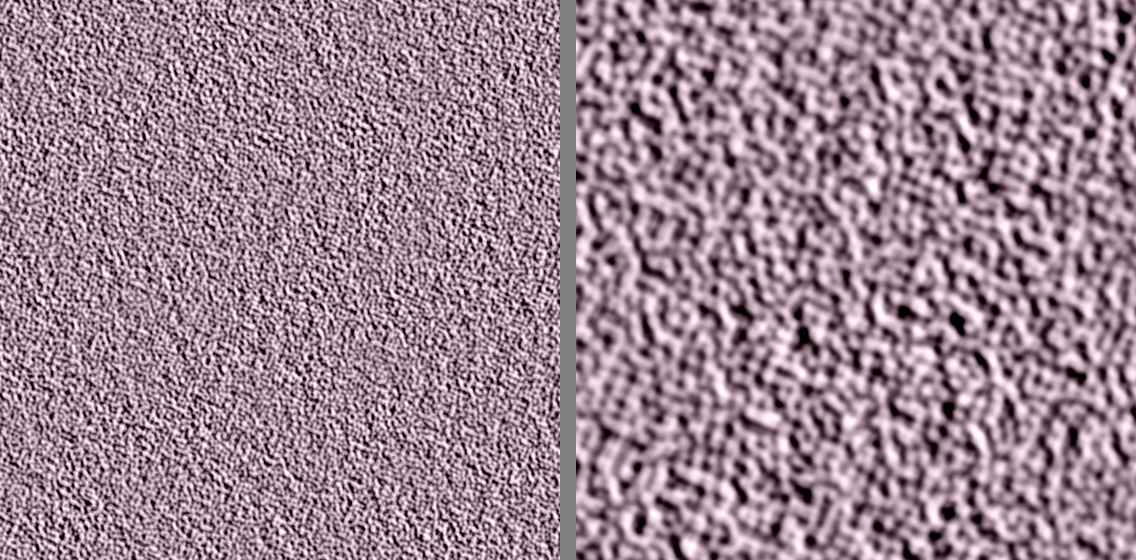
Left: the whole. Right: its middle third, enlarged.
Write a Shadertoy shader that draws this texture.

```glsl
// Fine mauve plaster: small rough grains lit by a low raking light.
// The height is a sum of rotated gradient-noise octaves; its slope along the
// light, plus the grain height for dark cavities, becomes a tinted tone.

#define LIGHT_ANGLE   0.42    // radians above the horizontal
#define EMBOSS_STEP   0.0017  // half width of the slope probe
#define COARSE_FREQ   32.0    // cells per canvas
#define MEDIUM_FREQ   70.0
#define GRAIN_FREQ    122.0
#define SLOPE_GAIN    1.42    // share of the raking light
#define CAVITY_GAIN   2.40    // share of bright tops and dark pits
#define MID_TONE      0.634
#define CONTRAST      0.212
#define SHADOW_BIAS   0.021   // deepens shadows, softens highlights
#define PATCHINESS    0.35    // slow variation of roughness

const vec3 MAUVE_TINT = vec3(0.0, -0.09, -0.045);

// Integer hash of a lattice cell to a unit gradient
vec2 cellGradient(ivec2 cell) {
    uvec2 q = uvec2(cell + 4096) * uvec2(1597u, 3571u);
    uint n = q.x ^ (q.y << 7);
    n = (n ^ (n >> 15)) * 739397u;
    n = (n ^ (n >> 13)) * 277803u;
    n = (n ^ (n >> 16)) * 951275u;
    float angle = 6.28319 * float((n >> 8) & 65535u) / 65536.0;
    return vec2(cos(angle), sin(angle));
}

float gradientNoise(vec2 p) {
    ivec2 cell = ivec2(floor(p));
    vec2 f = fract(p);
    vec2 w = f * f * f * (f * (f * 6.0 - 15.0) + 10.0);
    float a = dot(cellGradient(cell), f);
    float b = dot(cellGradient(cell + ivec2(1, 0)), f - vec2(1.0, 0.0));
    float c = dot(cellGradient(cell + ivec2(0, 1)), f - vec2(0.0, 1.0));
    float d = dot(cellGradient(cell + ivec2(1, 1)), f - vec2(1.0, 1.0));
    return mix(mix(a, b, w.x), mix(c, d, w.x), w.y);
}

vec2 rotate(vec2 p, float angle) {
    float c = cos(angle), s = sin(angle);
    return vec2(c * p.x - s * p.y, s * p.x + c * p.y);
}

float octave(vec2 p, float freq, float angle) {
    return gradientNoise(rotate(p, angle) * freq + 10.0 * angle);
}

float grain(vec2 p) {
    return octave(p, GRAIN_FREQ, 2.0);
}

// Dividing by frequency keeps the slope of each octave at its weight
float plasterHeight(vec2 p) {
    return 0.25 * octave(p, COARSE_FREQ, 0.4) / COARSE_FREQ
         + 0.45 * octave(p, MEDIUM_FREQ, 1.1) / MEDIUM_FREQ
         + grain(p) / GRAIN_FREQ;
}

void mainImage(out vec4 fragColor, in vec2 fragCoord) {
    vec2 p = fragCoord / iResolution.y;

    // Slope of the relief along the light
    vec2 probe = EMBOSS_STEP * vec2(cos(LIGHT_ANGLE), sin(LIGHT_ANGLE));
    float rise = plasterHeight(p + probe) - plasterHeight(p - probe);
    float slope = rise / (2.0 * EMBOSS_STEP);

    // Raking light and cavities, in smoother and rougher patches
    float relief = SLOPE_GAIN * slope + CAVITY_GAIN * grain(p);
    relief *= 1.0 + PATCHINESS * gradientNoise(p * 10.0 + 31.0);
    relief = clamp(relief, -3.0, 3.0);

    // Skewed tone curve, then tint
    float tone = MID_TONE + CONTRAST * relief - SHADOW_BIAS * relief * relief;
    fragColor = vec4(clamp(tone + MAUVE_TINT, 0.0, 1.0), 1.0);
}
```
